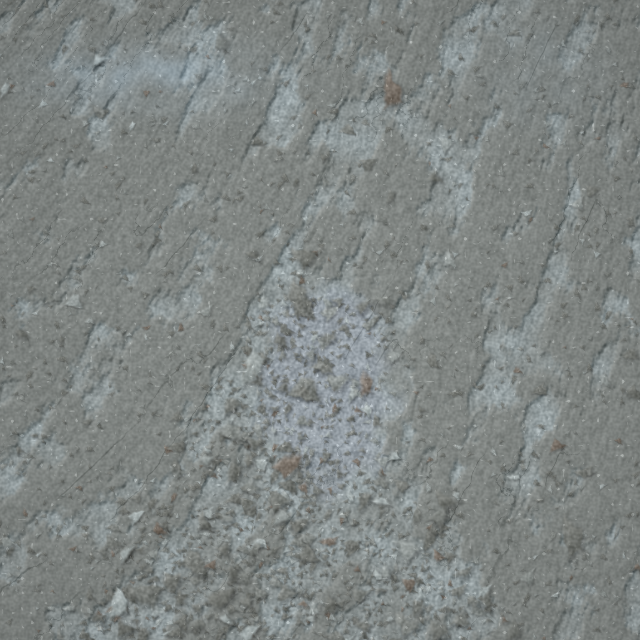
Give the GLSL for this texture, as a WebGL 2 fragment shader.

```glsl
#version 300 es
precision highp float;
// Weathered stone ground: worn brown-grey slabs in slanting streaks over pale dust,
// with a wedge of loose gravel around a shallow pit. Gradient noise makes the terraces
// and grain; jittered grids of clipped polygons make the chips and their shadows.
uniform vec2 u_resolution;
out vec4 fragColor;

const vec2 TO_LIGHT = vec2(-0.62, 0.78);

vec2 hash2(vec2 cell) {
  uvec2 v = uvec2(ivec2(cell)) * 1664525u + 1013904223u;
  v.x += v.y * 1664525u;
  v.y += v.x * 1664525u;
  v ^= v >> 16u;
  v.x += v.y * 1664525u;
  v.y += v.x * 1664525u;
  v ^= v >> 16u;
  return vec2(v & 65535u) / 65535.0;
}

vec2 direction(float angle) { return vec2(cos(angle), sin(angle)); }

float corner(vec2 cell, vec2 offset) {
  return dot(direction(6.2832 * hash2(cell).x), offset);
}

float noise(vec2 p) {
  vec2 i = floor(p), f = p - i, e = vec2(1.0, 0.0);
  vec2 w = f * f * f * (f * (f * 6.0 - 15.0) + 10.0);
  return 1.5 * mix(mix(corner(i, f), corner(i + e, f - e), w.x),
                   mix(corner(i + e.yx, f - e.yx), corner(i + 1.0, f - 1.0), w.x), w.y);
}

float fbm(vec2 p) {
  float sum = 0.0, amplitude = 0.55;
  for (int k = 0; k < 5; k++) {
    sum += amplitude * noise(p);
    p = mat2(1.6, 1.2, -1.2, 1.6) * p + 7.3;
    amplitude *= 0.55;
  }
  return sum;
}

// Across and along the streaks, which steepen towards the right
vec2 streak(vec2 p) {
  return vec2(sqrt(1.2 + 1.1 * p.x + 1.2 * p.x * p.x - p.y), p.y + 0.5 * p.x);
}

float blob(vec2 p, vec2 center, vec2 radius) {
  vec2 d = (p - center) / radius;
  return exp(-dot(d, d));
}

// Wedge of loose gravel, narrowing upwards
float gravel(vec2 p) {
  float inside = min(p.x - 0.08 - 0.6 * p.y, 0.77 - 0.45 * p.y - p.x);
  return smoothstep(-0.06, 0.09, inside + 0.07 * noise(p * 9.0));
}

float pit(vec2 p) {
  return smoothstep(0.25, 0.6, blob(p, vec2(0.51, 0.40), vec2(0.10, 0.16)) + 0.35 * fbm(p * 13.0));
}

float relief(vec2 p) {
  vec2 s = streak(p);
  float height = 0.16 + 0.65 * fbm(vec2(s.x * 15.0, s.y * 3.0)) + 0.6 * fbm(p * 12.0 + 3.0);
  return height - 0.28 * gravel(p) - 0.6 * pit(p)
       - 0.35 * blob(p, vec2(0.63, 0.81), vec2(0.10, 0.08));
}

float slab(float height) { return smoothstep(-0.10, 0.10, height); }

// Angular chip: the largest of five jittered half-plane distances
float chip(vec2 d, float seed) {
  float edge = -1.0;
  for (int k = 0; k < 5; k++) {
    float angle = 1.2566 * float(k) + seed * 6.2832 + 0.5 * sin(seed * 40.0 + float(k) * 2.4);
    edge = max(edge, dot(d, direction(angle)) * (1.0 + 0.3 * sin(seed * 71.0 + float(k) * 1.9)));
  }
  return edge;
}

void scatterChips(inout vec3 color, vec2 p, float scale, float sparse, float dense) {
  vec2 q = p * scale;
  float soft = 0.05 + scale / u_resolution.y;
  for (int j = -1; j <= 1; j++)
    for (int i = -1; i <= 1; i++) {
      vec2 cell = floor(q) + vec2(i, j);
      vec2 place = hash2(cell + 31.0 * scale), kind = hash2(cell + 57.0 * scale);
      vec2 center = cell + 0.2 + 0.6 * place;
      if (kind.x > sparse + dense * gravel(center / scale)) continue;
      vec2 d = q - center + 0.10 * noise(q * 2.5);
      float size = mix(0.14, 0.40, kind.y * kind.y), tone = fract(place.x * 17.0 + kind.y * 5.0);
      float shadow = smoothstep(soft + 0.08, -soft, chip(d + 0.12 * TO_LIGHT, place.y) - size);
      float cover = smoothstep(soft, -soft, chip(d, place.y) - size);
      vec3 stone = mix(vec3(0.45, 0.46, 0.44), vec3(0.69, 0.73, 0.73), pow(tone, 4.0));
      stone = mix(stone, vec3(0.47, 0.43, 0.39), step(0.93, place.x));
      stone += 0.05 * dot(d, TO_LIGHT) / size + 0.05 * noise(q * 5.0);
      color = mix(color * (1.0 - 0.22 * shadow), stone, 0.85 * cover);
    }
}

void main() {
  vec2 p = gl_FragCoord.xy / u_resolution;
  vec2 s = streak(p);
  float hollow = pit(p), height = relief(p), uphill = relief(p + 0.005 * TO_LIGHT);

  // Slabs, dust and the shaded ledges between them
  float dusty = (1.0 - slab(height)) * clamp(0.65 + 0.7 * noise(p * 17.0) + 0.4 * hollow, 0.2, 1.0);
  vec3 color = mix(vec3(0.495, 0.513, 0.502), vec3(0.585, 0.625, 0.632), dusty);
  color = mix(color, vec3(0.575, 0.605, 0.645), 0.6 * hollow);
  float ledge = slab(uphill) - slab(height);
  color -= 0.17 * max(ledge, 0.0) + 0.06 * min(ledge, 0.0) + 0.14 * clamp(uphill - height, -0.3, 0.3);

  // Narrow cracks following the streaks
  float crack = abs(noise(vec2(s.x * 16.0, s.y * 2.6) + 0.3 * fbm(p * 22.0)));
  color -= 0.08 * smoothstep(0.035, 0.0, crack) * smoothstep(0.0, 0.35, noise(p * 6.0 + 40.0));

  scatterChips(color, p, 95.0, 0.10, 0.35);
  scatterChips(color, p, 48.0, 0.03, 0.50);
  scatterChips(color, p, 24.0, 0.01, 0.50);

  // Fine grain, coarser and stronger in the dust
  float grain = 0.045 * noise(p * 210.0) + 0.035 * noise(p * 105.0 + 9.0)
              + 0.035 * noise(vec2(s.x * 150.0, s.y * 50.0));
  color += grain * (0.9 + 0.7 * dusty);
  color += 0.13 * smoothstep(0.55, 0.85, noise(p * 130.0 + 70.0));

  // Wet sheen near the top and gentle falloff to the corners
  float sheen = blob(p, vec2(0.23, 0.88), vec2(0.17, 0.05)) + 0.35 * blob(p, vec2(0.84, 0.89), vec2(0.10, 0.08));
  color += vec3(0.08, 0.11, 0.14) * sheen * (0.8 + 0.6 * noise(p * 24.0));
  color *= 1.03 - 0.22 * pow(length(p - vec2(0.5, 0.45)), 2.0);
  fragColor = vec4(clamp(color, 0.0, 1.0), 1.0);
}
```
